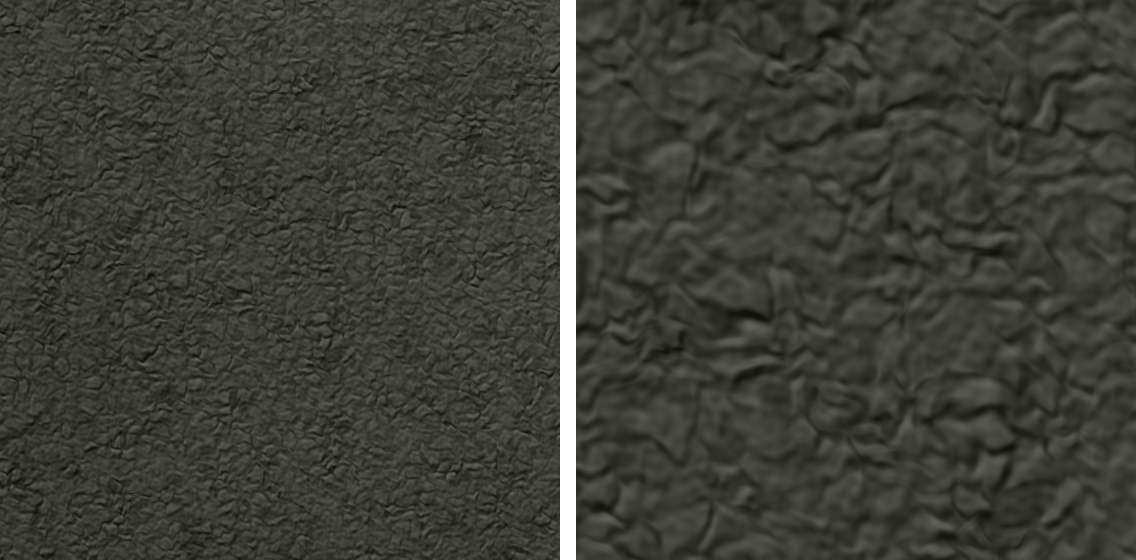
Left, the full canvas; right, a detail of the centre.
Give the GLSL for this texture, as a three.js fragment shader.

```glsl
// Dark grey-green leather: warped cellular pebbles, fine wrinkles and long
// slanting creases form one height field, lit from above by its slope
// and darkened inside the grooves.

varying vec2 vUv;

const vec3 GROOVE_COLOR = vec3(0.070, 0.072, 0.053);
const vec3 CREST_COLOR = vec3(0.372, 0.381, 0.350);
const vec2 GRAIN_COUNT = vec2(36.0, 50.0);
const vec2 LIGHT_DIRECTION = vec2(-0.35, 0.94);
const float LIGHT_STEP = 0.0028;

vec2 hash2(vec2 cell) {
  vec2 k = vec2(dot(cell, vec2(127.1, 311.7)), dot(cell, vec2(269.5, 183.3)));
  return fract(sin(k) * 43758.547);
}

vec2 gradientAt(vec2 cell) {
  float angle = 6.28319 * hash2(cell).x;
  return vec2(cos(angle), sin(angle));
}

float gradientNoise(vec2 p) {
  vec2 i = floor(p);
  vec2 f = p - i;
  vec2 u = f * f * f * (f * (f * 6.0 - 15.0) + 10.0);
  vec2 e = vec2(1.0, 0.0);
  float low = mix(dot(gradientAt(i), f), dot(gradientAt(i + e), f - e), u.x);
  float high = mix(dot(gradientAt(i + e.yx), f - e.yx),
                   dot(gradientAt(i + 1.0), f - 1.0), u.x);
  return mix(low, high, u.y);
}

vec2 warp(vec2 p, float frequency, float amount) {
  vec2 q = p * frequency;
  return p + amount * vec2(gradientNoise(q), gradientNoise(q + 41.3));
}

// Gap between the nearest and second nearest cell centre: zero on borders
float cellBorder(vec2 p) {
  vec2 i = floor(p);
  vec2 nearest = vec2(8.0);
  for (int y = -1; y <= 1; y++) {
    for (int x = -1; x <= 1; x++) {
      vec2 cell = i + vec2(float(x), float(y));
      float d = length(cell + 0.05 + 0.9 * hash2(cell) - p);
      nearest.y = min(nearest.y, max(nearest.x, d));
      nearest.x = min(nearest.x, d);
    }
  }
  return nearest.y - nearest.x;
}

float slantedNoise(vec2 p, float angle, vec2 scale) {
  float c = cos(angle);
  float s = sin(angle);
  return gradientNoise(vec2(c * p.x + s * p.y, c * p.y - s * p.x) * scale);
}

// Broken fold lines along the zero contours of stretched noise
float crease(vec2 p, float angle, vec2 scale, float width) {
  vec2 e = vec2(0.008, 0.0);
  float n = slantedNoise(p, angle, scale);
  vec2 slope = vec2(slantedNoise(p + e, angle, scale),
                    slantedNoise(p + e.yx, angle, scale)) - n;
  float lineDistance = abs(n) * e.x / (length(slope) + 0.012);
  float presence = smoothstep(-0.2, 0.3, gradientNoise(p * 5.0 + scale * 3.7));
  return presence * (1.0 - smoothstep(0.0, width, lineDistance));
}

float leatherHeight(vec2 p) {
  vec2 q = warp(warp(p, 19.0, 0.016), 75.0, 0.010);
  float pebble = smoothstep(0.0, 0.6, cellBorder(q * GRAIN_COUNT));
  float depth = 0.68 + 0.8 * gradientNoise(p * 16.0 + 7.0);
  float wrinkles = 0.75 * gradientNoise(q * vec2(58.0, 76.0))
                 + 0.48 * gradientNoise(p * vec2(125.0, 140.0) + 19.0);
  vec2 foldPoint = warp(q, 8.0, 0.03);
  float folds = 0.8 * crease(foldPoint, 0.42, vec2(2.8, 9.0), 0.0052)
              + 0.5 * crease(foldPoint, -0.62, vec2(3.2, 9.0), 0.0045)
              + 0.5 * crease(foldPoint, 0.08, vec2(4.0, 10.0), 0.0045);
  return 1.0 + depth * (pebble - 1.0) + wrinkles - 0.75 * folds;
}

void main() {
  vec2 offset = LIGHT_DIRECTION * LIGHT_STEP;
  float below = leatherHeight(vUv - offset);
  float above = leatherHeight(vUv + offset);
  float slope = below - above;
  float level = 0.5 * (below + above);

  // Broad light falls off towards the lower left
  float broadLight = dot(vUv - 0.5, vec2(0.07, 0.09))
                   + 0.07 * gradientNoise(vUv * 3.0 + 5.0);
  float tone = 0.53 + 0.33 * slope + 0.25 * (level - 0.58) + broadLight;
  gl_FragColor = vec4(mix(GROOVE_COLOR, CREST_COLOR, clamp(tone, 0.0, 1.0)), 1.0);
}
```
